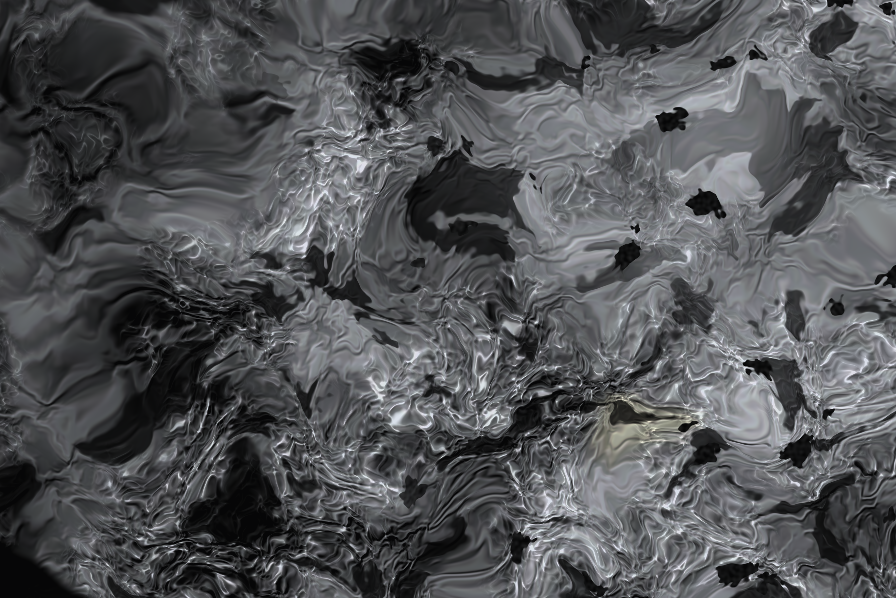
A Shadertoy shader for this texture:

```glsl
// Rough, glassy ice in cold grey: swirling refraction folds, lacy crust and
// dark grit, soft at the left and crisp at the right. Gradient noise is bent
// by a two-step flow, folded through a sine and lit by finite differences.
#define BASE_TONE 0.360
#define SIDE_SLOPE 0.13
#define BROAD_AMOUNT 0.26
#define FOLD_COUNT 10.0
#define FOLD_AMOUNT 0.055
#define RELIEF_AMOUNT 0.085
#define LACE_AMOUNT 0.30
#define LACE_RELIEF 0.30
#define HOLLOW_DEPTH 0.74
#define LIGHT_STEP vec2(-0.0018, 0.0030)
#define ICE_TINT vec3(0.982, 1.0, 1.034)
#define AMBER_TINT vec3(1.04, 1.03, 0.94)

vec2 hash2(vec2 cell) {
    vec3 h = fract(cell.xyx * vec3(0.1031, 0.1030, 0.0973));
    h += dot(h, h.yzx + 33.33);
    return fract((h.xx + h.yz) * h.zy);
}

float cornerSlope(vec2 cell, vec2 offset) {
    return dot(hash2(cell) * 2.0 - 1.0, offset);
}

// Gradient noise, roughly -1 to 1
float noise(vec2 p) {
    vec2 i = floor(p), f = p - i, e = vec2(1.0, 0.0);
    vec2 u = f * f * f * (f * (f * 6.0 - 15.0) + 10.0);
    float low = mix(cornerSlope(i, f), cornerSlope(i + e.xy, f - e.xy), u.x);
    float high = mix(cornerSlope(i + e.yx, f - e.yx), cornerSlope(i + e.xx, f - e.xx), u.x);
    return 1.6 * mix(low, high, u.y);
}

float fbm(vec2 p, int octaves, float gain) {
    float sum = 0.0, amplitude = 1.0;
    for (int i = 0; i < octaves; i++) {
        sum += amplitude * noise(p);
        amplitude *= gain;
        p = mat2(1.6, 1.2, -1.2, 1.6) * p + 17.3;
    }
    return sum;
}

// Bends the plane into swirls, then small curls
vec2 flow(vec2 p, float gain) {
    vec2 q = p * 3.4 + 31.0;
    p += 0.085 * vec2(fbm(q, 2, gain), fbm(q + 47.0, 2, gain));
    q = p * 11.0 + 83.0;
    return p + 0.034 * vec2(fbm(q, 3, gain), fbm(q + 29.0, 3, gain));
}

float foldHeight(vec2 w, float gain) {
    return fbm(w * vec2(6.5, 8.5) + 61.0, 4, gain);
}

// Thin strands along the zero lines of the noise
float strand(vec2 p) {
    return 1.0 - min(1.0, 3.2 * abs(noise(p)));
}

float lacework(vec2 p) {
    return 0.45 * strand(p * 21.0) + 0.35 * strand(p * 43.0 + 9.0) + 0.30 * strand(p * 80.0 + 5.0);
}

// Ragged dark grains, one at most per cell
float grit(vec2 p) {
    float ragged = 0.09 * noise(p * 32.0) + 0.10 * noise(p * 85.0);
    vec2 g = p * 8.0, home = floor(g);
    float cover = 0.0;
    for (int k = 0; k < 9; k++) {
        vec2 cell = home + vec2(k % 3, k / 3) - 1.0;
        vec2 place = hash2(cell + 211.0), kind = hash2(cell + 307.0);
        vec2 d = (g - cell - place) * vec2(0.9, 1.1);
        float radius = mix(0.06, 0.22, kind.y * kind.y);
        float grain = 1.0 - smoothstep(-0.015, 0.02, length(d) + ragged - radius);
        cover = max(cover, grain * step(kind.x, 0.5));
    }
    return cover;
}

void mainImage(out vec4 fragColor, in vec2 fragCoord) {
    vec2 p = fragCoord / iResolution.y;
    float focus = smoothstep(-0.1, 0.6, p.x + 0.6 * (0.4 - p.y));
    float gain = mix(0.38, 0.58, focus);

    // Broad light, with a milky zone and a dim upper left
    vec2 w = flow(p, gain);
    vec2 milkOffset = (w - vec2(1.14, 0.70)) * vec2(1.0, 0.85);
    float milk = exp(-dot(milkOffset, milkOffset) * 20.0);
    float dim = smoothstep(0.9, 0.1, distance(p, vec2(0.0, 1.0)));
    float tone = BASE_TONE + SIDE_SLOPE * (p.x - 0.75) - 0.08 * dim + 0.17 * milk;
    tone += BROAD_AMOUNT * fbm(w * vec2(3.0, 3.9) + 5.0, 4, gain);

    // Refraction folds with relief and thin glints
    float height = foldHeight(w, gain);
    float fold = sin(height * FOLD_COUNT);
    float relief = fold - sin(foldHeight(flow(p + LIGHT_STEP, gain), gain) * FOLD_COUNT);
    float calm = 1.0 - 0.6 * milk;
    tone += calm * (FOLD_AMOUNT * fold + RELIEF_AMOUNT * clamp(relief, -1.6, 1.6));

    // Lacy crust in clumps, shiny on the lit side
    vec2 curl = mix(p, w, 0.55) + 0.010 * vec2(noise(p * 27.0), noise(p * 27.0 + 71.0));
    float clump = smoothstep(-0.20, 0.25, fbm(p * 4.2 + 13.0, 3, 0.55) + 0.25 * (0.5 - p.y));
    clump *= calm * mix(0.35, 1.0, focus);
    float lace = lacework(curl);
    float shine = lace - lacework(curl + LIGHT_STEP);
    tone += clump * (LACE_AMOUNT * (lace - 0.45) + LACE_RELIEF * shine);
    tone += 0.30 * clump * smoothstep(0.70, 1.0, lace);

    // Torn hollows, grit and the shadowed corner
    float torn = fbm(w * vec2(5.5, 8.5) + 97.0, 4, gain) + 0.10 * focus * noise(p * 60.0);
    float hollow = smoothstep(0.25, mix(0.50, 0.40, focus), torn);
    tone *= 1.0 - HOLLOW_DEPTH * hollow * (1.0 - 0.7 * milk);
    float grains = grit(mix(p, w, 0.35)) * smoothstep(0.2, 0.9, p.x);
    tone = mix(tone, 0.06 + 0.07 * noise(p * 120.0), grains);
    float edge = p.y + 0.65 * p.x + 0.012 * noise(p * 14.0);
    tone *= mix(0.06, 1.0, smoothstep(0.085, 0.115, edge));

    // Cold tint, a faint amber pocket and slight iridescence
    tone = clamp(tone, 0.025, 0.88);
    float amber = smoothstep(0.10, 0.04, distance(w, vec2(1.08, 0.27)));
    vec3 color = tone * mix(ICE_TINT, AMBER_TINT, amber);
    color += 0.012 * tone * cos(height * 20.0 + vec3(0.0, 2.1, 4.2));
    fragColor = vec4(color, 1.0);
}
```
